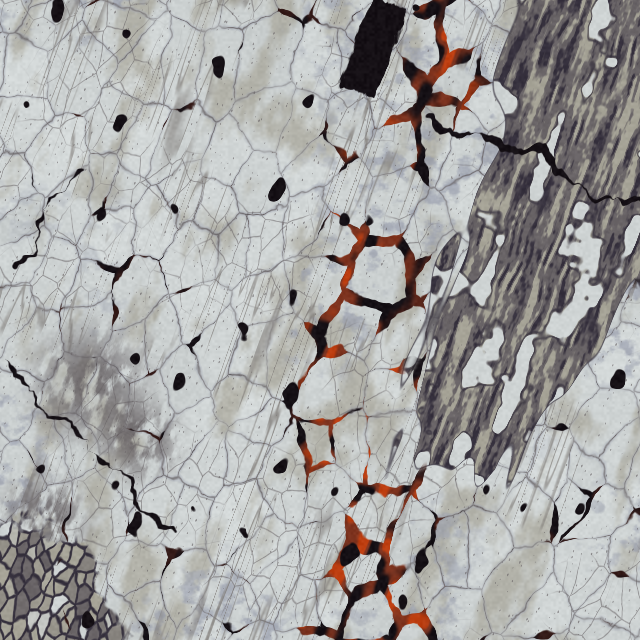
Give the GLSL for this texture, as a three.js fragment shader.

```glsl
varying vec2 vUv;

const vec3 PALE = vec3(.81, .83, .83);
const vec3 WARM = vec3(.65, .64, .59);
const vec3 SLATE = vec3(.60, .62, .68);
const vec3 GREY = vec3(.41, .39, .40);
const vec3 DARK = vec3(.21, .19, .24);
const vec3 BLACK = vec3(.08, .06, .08);
const vec3 RUST = vec3(.49, .20, .12);
const vec3 ORANGE = vec3(.74, .24, .06);

float hash(vec2 p) { return fract(sin(dot(p, vec2(127.1, 311.7))) * 43758.5453); }
vec2 hash2(vec2 p) { return vec2(hash(p), hash(p + 17.3)); }

float noise(vec2 p) {
  vec2 i = floor(p), f = fract(p);
  f = f * f * (3. - 2. * f);
  return mix(mix(hash(i), hash(i + vec2(1, 0)), f.x),
             mix(hash(i + vec2(0, 1)), hash(i + vec2(1, 1)), f.x), f.y);
}

float fbm(vec2 p) {
  float sum = 0., amp = .53;
  for (int k = 0; k < 4; k++) { sum += amp * noise(p); p = p * 2.03 + 7.1; amp *= .5; }
  return sum;
}

float cover(float d, float soft) { return 1. - smoothstep(-soft, soft, d); }

// Axes across and along the steep rock fabric
vec2 fabric(vec2 p) { return vec2(dot(p, vec2(.94, -.34)), dot(p, vec2(.34, .94))); }

// Voronoi grains: distance to the seam and a random value per grain
vec2 grains(vec2 p) {
  vec2 cell = floor(p), home = cell, near = vec2(9.);
  for (int j = -1; j <= 1; j++) for (int i = -1; i <= 1; i++) {
    vec2 c = cell + vec2(i, j), v = c + hash2(c) - p;
    if (dot(v, v) < dot(near, near)) { near = v; home = c; }
  }
  float edge = 9.;
  for (int j = -2; j <= 2; j++) for (int i = -2; i <= 2; i++) {
    vec2 c = home + vec2(i, j), v = c + hash2(c) - p, gap = v - near;
    if (dot(gap, gap) > .0001) edge = min(edge, dot(.5 * (near + v), normalize(gap)));
  }
  return vec2(edge, hash(home + 3.7));
}

// Distance to scattered blobs; share is the part of cells in use
float blobs(vec2 p, float scale, float share, float small, float large) {
  float d = 1.;
  for (int j = -1; j <= 1; j++) for (int i = -1; i <= 1; i++) {
    vec2 c = floor(p * scale) + vec2(i, j), h = hash2(c + 41.);
    vec2 q = fabric(p - (c + hash2(c + 5.)) / scale) * vec2(1. + .5 * h.y, .8);
    if (h.x < share) d = min(d, length(q) - mix(small, large, h.y * h.y));
  }
  return d;
}

// Distance to a crooked crack from a to b
float crack(vec2 p, vec2 a, vec2 b, float width) {
  vec2 dir = normalize(b - a), q = p - a;
  float t = dot(q, dir), over = max(max(-t, t - length(b - a)), 0.);
  float side = dot(q, vec2(-dir.y, dir.x)) + .07 * (fbm(vec2(t * 22., a.x * 9.)) - .5);
  return length(vec2(side, over)) - width * (noise(vec2(t * 50., a.y * 7.)) - .1);
}

float smudge(vec2 p, vec2 centre, float radius) {
  return cover(length(p - centre) - .5 * radius, .5 * radius) * smoothstep(.3, .6, fbm(fabric(p) * vec2(75., 35.)));
}

// Striated crystal with pale outlined inclusions
vec3 striated(vec2 f, float depth) {
  float bend = .008 * noise(f * 18.);
  float stripe = .75 * noise(vec2((f.x + bend) * 180., f.y * 20.)) + .25 * noise(f * vec2(330., 140.));
  vec3 col = mix(DARK, GREY, smoothstep(.22, .44, stripe));
  col = mix(col, WARM, smoothstep(.52, .72, stripe));
  float hole = .8 * noise(f * vec2(42., 17.) + 3.) + .2 * noise(f * 75.) - .62 - .25 * depth;
  col = mix(col, DARK, .75 * cover(abs(hole) - .025, .03));
  return mix(col, PALE, smoothstep(.025, .06, hole));
}

void main() {
  vec2 p = vUv, f = fabric(p);
  float ragged = noise(p * 75.) - .5;

  // Pale grains with mottled haze
  vec2 warp = .35 * vec2(fbm(p * 22.), fbm(p * 22. + 9.));
  vec2 g = grains(f * vec2(15., 11.) + warp);
  float seam = g.x / 13.;
  vec3 col = PALE + .035 * (g.y - .5) + .05 * (fbm(p * 5.) - .5);
  col = mix(col, WARM, .7 * smoothstep(.48, .75, fbm(f * vec2(24., 11.))));
  col = mix(col, SLATE, .7 * smoothstep(.5, .75, fbm(p * 48.)) * smoothstep(.4, .75, noise(p * 6. + 2.)));

  // Seams and specks
  float strength = .25 + .65 * noise(p * 24.);
  col = mix(col, SLATE, .5 * strength * cover(seam - .003, .002));
  col = mix(col, GREY, strength * cover(seam - .0009, .0012));
  float inner = grains(f * vec2(29., 19.) + warp + 31.).x / 24.;
  col = mix(col, GREY, .6 * smoothstep(.45, .8, noise(p * 11. + 4.)) * cover(inner - .0007, .0011));
  col = mix(col, GREY, .6 * cover(blobs(p, 85., .4, .0005, .0018), .0009));

  // Long thin laths
  float belt = abs(p.x - .32 - .306 * p.y);
  float lath = abs(noise(f * vec2(125., 7.)) - .5);
  float laths = max(cover(belt - .027, .013), .8 * smoothstep(.62, .75, noise(f * vec2(14., 8.) + 6.)));
  col = mix(col, mix(WARM, GREY, .6), .75 * laths * cover(lath - .05, .05));

  // Grey smudges
  float haze = smudge(p, vec2(.14, .4), .13) + smudge(p, vec2(.07, .19), .1) + smudge(p, vec2(.22, .31), .09);
  col = mix(col, GREY, min(.9 * haze, .85));

  // Corner mesh of small dark-rimmed crystals
  float corner = length(p) - .19 + .07 * (fbm(p * 25.) - .5);
  vec2 mesh = grains(f * vec2(58., 36.) + warp * 3.);
  vec3 meshCol = mix(mix(GREY, WARM, smoothstep(.1, .5, mesh.y)), PALE, smoothstep(.6, .9, mesh.y));
  meshCol = mix(meshCol, DARK, cover(mesh.x - .1, .07));
  col = mix(col, meshCol, cover(corner, .006));

  // Large striated crystal
  float body = min(dot(p - vec2(.65, .36), vec2(.968, -.251)), dot(p - vec2(.78, .28), vec2(-.763, .646)));
  body = min(body, p.y - .27);
  float rim = .055 * (noise(f * vec2(42., 10.)) - .5) + .04 * (noise(p * 9.) - .5) - body;
  col = mix(col, striated(f, clamp(body * 2.5, 0., .4)), cover(rim, .0015));
  col = mix(col, DARK, .65 * cover(abs(rim) - .0012, .0014));

  // Rust mica thickening along the seams
  float axis = .57 + .12 * smoothstep(.6, .95, p.y), spread = mix(.12, .06, p.y);
  float zone = cover(abs(p.x - axis) - spread, .04);
  float growth = noise(f * vec2(24., 13.) + 8.) + .35 * zone - .28;
  float mica = seam - .011 * smoothstep(.42, .85, growth) + .003 * ragged + .0015;
  float glow = noise(f * vec2(60., 32.));
  vec3 micaCol = mix(BLACK, RUST, smoothstep(.3, .6, glow) * (.3 + .7 * zone));
  micaCol = mix(micaCol, ORANGE, zone * smoothstep(.65, .85, glow));
  col = mix(col, micaCol, cover(mica, .0012) * smoothstep(-.01, .01, rim));

  // Opaque grains and cracks
  float ore = blobs(p, 9., .42, .004, .019) + .012 * ragged + .03 * smoothstep(0., .05, body);
  vec2 big = abs(fabric(p - vec2(.585, .925))) - vec2(.029, .077);
  ore = min(ore, max(big.x, big.y) + .022 * (fbm(f * vec2(70., 22.)) - .5));
  ore = min(ore, crack(p, vec2(0., .43), vec2(.27, .165), .006));
  ore = min(ore, crack(p, vec2(.67, .82), vec2(1., .68), .01));
  ore = min(ore, crack(p, vec2(.115, .74), vec2(.03, .58), .005));
  col = mix(col, BLACK, cover(ore, .0015));

  gl_FragColor = vec4(col + .05 * (noise(p * 240.) - .5), 1.);
}
```
